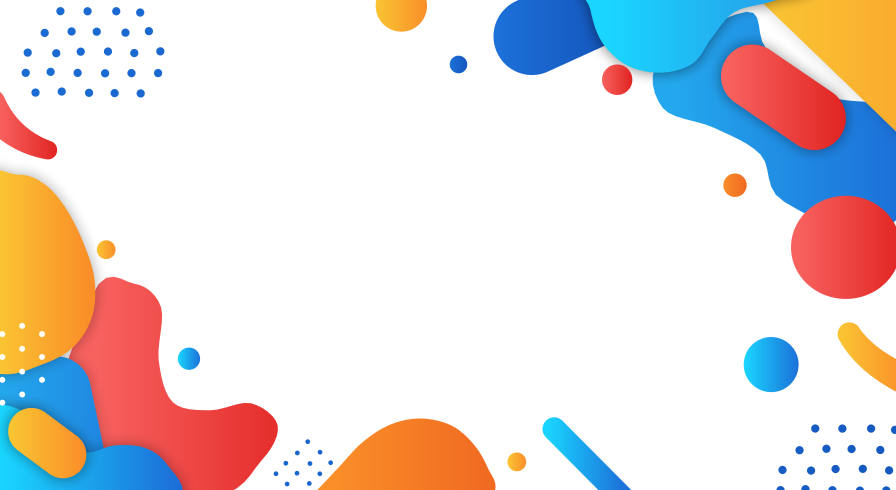
Write a Shadertoy shader that draws this background.

```glsl
// Draws glossy liquid blobs, pills, balls and dot clusters around a white centre.

// Canvas units: 768 across, 418 down from the top edge
const vec2 CANVAS = vec2(768, 418);
const float SHADOW_REACH = 13.0;
const int KNOTS = 11, STEPS = 6;

const vec3 CYAN = vec3(.10, .84, 1), SKY = vec3(.14, .66, .93);
const vec3 BLUE = vec3(.11, .44, .85), NAVY = vec3(.08, .34, .74);
const vec3 CORAL = vec3(.97, .38, .37), RED = vec3(.88, .14, .13);
const vec3 YELLOW = vec3(.98, .77, .20), ORANGE = vec3(.98, .56, .16);
const vec3 RUST = vec3(.94, .41, .13), WHITE = vec3(1);

// Knots of the closed curves
const vec2[KNOTS] SEA = vec2[](vec2(640, 10), vec2(657, 42), vec2(700, 78), vec2(745, 87),
  vec2(810, 84), vec2(760, 196), vec2(672, 172), vec2(652, 132), vec2(612, 109),
  vec2(568, 92), vec2(566, 50));
const vec2[KNOTS] DRIP = vec2[](vec2(506, -15), vec2(506, 8), vec2(516, 36), vec2(538, 56),
  vec2(567, 62), vec2(594, 54), vec2(611, 31), vec2(630, 10), vec2(662, 1),
  vec2(690, -12), vec2(590, -45));
const vec2[KNOTS] EGG = vec2[](vec2(-25, 158), vec2(15, 149), vec2(38, 157), vec2(56, 177),
  vec2(71, 206), vec2(81, 238), vec2(79, 270), vec2(63, 296), vec2(36, 311),
  vec2(0, 319), vec2(-50, 300));
const vec2[KNOTS] LAVA = vec2[](vec2(78, 254), vec2(115, 242), vec2(138, 262), vec2(136, 307),
  vec2(148, 343), vec2(180, 350), vec2(215, 344), vec2(238, 363), vec2(224, 393),
  vec2(180, 425), vec2(40, 425));
const vec2[KNOTS] WAVE = vec2[](vec2(-30, 350), vec2(0, 345), vec2(25, 354), vec2(50, 378),
  vec2(75, 386), vec2(98, 380), vec2(124, 382), vec2(143, 396), vec2(154, 425),
  vec2(90, 450), vec2(-40, 430));
const vec2[KNOTS] HILL = vec2[](vec2(255, 436), vec2(272, 418), vec2(290, 399), vec2(311, 377),
  vec2(335, 362), vec2(361, 357), vec2(387, 363), vec2(406, 379), vec2(418, 399),
  vec2(424, 420), vec2(400, 455));

vec2 p;           // current place on the canvas
vec3 col = WHITE; // colour so far
float pixelSize;

float hash(vec2 v) { return fract(sin(dot(v, vec2(12.9898, 78.233))) * 43758.5453); }

// Signed distance to a closed Catmull-Rom curve
float blob(vec2[KNOTS] k) {
  vec2 low = k[0], high = low, a = low;
  for (int i = 1; i < KNOTS; i++) { low = min(low, k[i]); high = max(high, k[i]); }
  vec2 gap = max(low - p, p - high);
  if (max(gap.x, gap.y) > 2.0 * SHADOW_REACH) return 2.0 * SHADOW_REACH;
  float nearest = 1e9, side = 1.0;
  for (int i = 0; i < KNOTS; i++) {
    vec2 k0 = k[(i + KNOTS - 1) % KNOTS], k1 = k[i];
    vec2 k2 = k[(i + 1) % KNOTS], k3 = k[(i + 2) % KNOTS];
    for (int j = 1; j <= STEPS; j++) {
      float t = float(j) / float(STEPS);
      vec2 b = k1 + 0.5 * t * (k2 - k0 + t * (2.0 * k0 - 5.0 * k1 + 4.0 * k2 - k3
        + t * (3.0 * (k1 - k2) + k3 - k0)));
      vec2 e = a - b, w = p - b;
      vec2 q = w - e * clamp(dot(w, e) / dot(e, e), 0.0, 1.0);
      nearest = min(nearest, dot(q, q));
      bvec3 c = bvec3(p.y >= b.y, p.y < a.y, e.x * w.y > e.y * w.x);
      if (all(c) || all(not(c))) side = -side;
      a = b;
    }
  }
  return side * sqrt(nearest);
}

float pill(vec2 a, vec2 b, float r) {
  float t = clamp(dot(p - a, b - a) / dot(b - a, b - a), 0.0, 1.0);
  return length(p - mix(a, b, t)) - r;
}

// Tapered stroke along a quadratic curve
float tail(vec2 a, vec2 b, vec2 c, float r0, float r1) {
  float d = 1e9;
  for (float t = 0.0; t <= 1.0; t += 0.03125)
    d = min(d, length(p - mix(mix(a, b, t), mix(b, c, t), t)) - mix(r0, r1, t));
  return d;
}

// Rows of dots that widen to `peak` dots at row `middle`
float dotRows(vec2 top, vec2 gap, float peak, float middle, float lean) {
  float d = 1e9;
  for (float row = 0.0; row < 5.0; row++) {
    float count = floor(peak + 0.5 - abs(row - middle));
    for (float n = 0.0; n < count; n++) {
      vec2 spot = top + gap * vec2(n - 0.5 * (count - 1.0) + lean * row, row);
      vec2 shake = vec2(hash(vec2(row, n)), hash(vec2(n + 7.0, row))) - 0.5;
      d = min(d, length(p - spot - 0.13 * gap * shake));
    }
  }
  return d;
}

// Soft shadow, then a fill graded across span
void paint(float d, vec3 from, vec3 to, vec2 span, float shadow) {
  float fade = clamp(1.0 - d / SHADOW_REACH, 0.0, 1.0);
  col *= 1.0 - shadow * fade * fade;
  float t = clamp((p.x - span.x) / (span.y - span.x), 0.0, 1.0);
  col = mix(col, mix(from, to, t), clamp(0.5 - d / pixelSize, 0.0, 1.0));
}

void ball(float x, float y, float r, vec3 from, vec3 to) {
  paint(length(p - vec2(x, y)) - r, from, to, x + vec2(-r, r), 0.0);
}

void mainImage(out vec4 fragColor, in vec2 fragCoord) {
  vec2 uv = fragCoord / iResolution.xy;
  p = vec2(uv.x, 1.0 - uv.y) * CANVAS;
  pixelSize = CANVAS.y / iResolution.y;

  // Blue dots
  vec2 gap = vec2(22.5, 17.3);
  float dots = min(dotRows(vec2(87, 10), gap, 6.0, 2.5, -.13), dotRows(vec2(734, 366), gap, 6.0, 2.5, -.13));
  dots = min(dots - 3.5, dotRows(vec2(265, 377), vec2(19, 9), 4.0, 3.0, 0.0) - 2.0);
  paint(dots, BLUE, NAVY, vec2(-200, 900), 0.0);

  // Upper right group
  paint(blob(SEA), SKY, BLUE, vec2(575, 770), 0.0);
  paint(dot(p - vec2(651, 0), vec2(-.69, .72)), YELLOW, ORANGE, vec2(660, 900), .08);
  paint(pill(vec2(645, 65), vec2(698, 101), 27.0), CORAL, RED, vec2(625, 725), .2);
  paint(pill(vec2(456, 31), vec2(540, -7), 33.0), BLUE, NAVY, vec2(425, 520), 0.0);
  paint(blob(DRIP), CYAN, SKY, vec2(520, 640), .25);
  float disc = length((p - vec2(725, 211)) / vec2(47, 44)) - 1.0;
  paint(disc * 44.0, CORAL, RED, vec2(685, 775), 0.0);

  // Lower left group
  paint(blob(LAVA), CORAL, RED, vec2(85, 270), 0.0);
  vec2 bend = vec2(48, 334);
  paint(min(pill(bend, vec2(-40, 334), 30.0), pill(bend, vec2(62, 400), 30.0)), SKY, BLUE, vec2(0, 150), .12);
  paint(blob(EGG), YELLOW, ORANGE, vec2(0, 75), .16);
  paint(blob(WAVE), CYAN, BLUE, vec2(0, 150), .16);
  paint(pill(vec2(27, 368), vec2(54, 388), 20.0), YELLOW, ORANGE, vec2(10, 72), .2);
  float flecks = 1e9;
  for (float i = 0.0; i < 11.0; i++) {
    float column = mod(i, 3.0) - 1.0;
    vec2 spot = vec2(19.0 + 17.0 * column, 278.0 + 19.5 * floor(i / 3.0) + 7.0 * abs(column));
    flecks = min(flecks, length(p - spot) - 2.5);
  }
  paint(flecks, WHITE, WHITE, CANVAS, 0.0);

  // Hill, bar and tails on the edges
  paint(blob(HILL), ORANGE, RUST, vec2(285, 425), 0.0);
  paint(pill(vec2(475, 366), vec2(545, 436), 10.0), CYAN, BLUE, vec2(468, 535), 0.0);
  paint(tail(vec2(-9, 89), vec2(8, 119), vec2(41, 128), 14.0, 8.0), CORAL, RED, vec2(0, 50), 0.0);
  paint(tail(vec2(728, 285), vec2(744, 311), vec2(785, 328), 10.0, 13.0), YELLOW, ORANGE, vec2(720, 775), 0.0);

  // Loose balls
  ball(344.0, 5.0, 22.0, YELLOW, ORANGE);
  ball(393.0, 55.0, 7.5, BLUE, NAVY);
  ball(529.0, 68.0, 13.0, CORAL, RED);
  ball(630.0, 158.0, 10.0, ORANGE, RUST);
  ball(661.0, 311.0, 23.5, CYAN, BLUE);
  ball(91.0, 213.0, 8.0, YELLOW, ORANGE);
  ball(162.0, 306.0, 9.5, CYAN, BLUE);
  ball(443.0, 394.0, 8.0, YELLOW, ORANGE);

  fragColor = vec4(col, 1);
}
```
